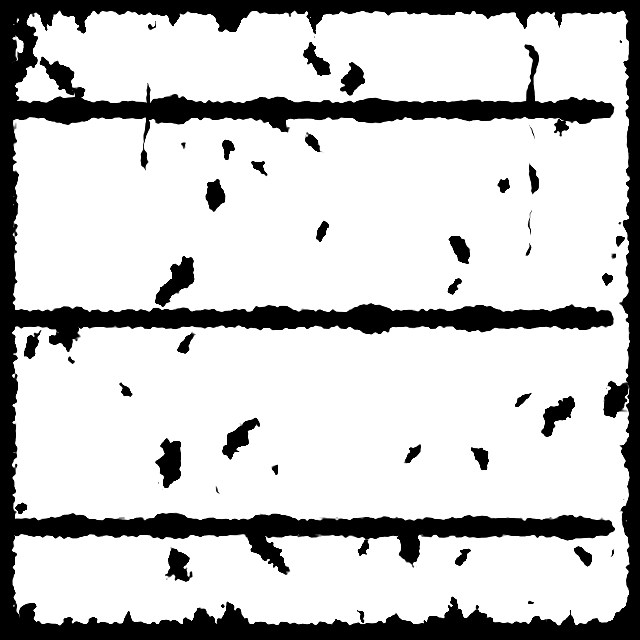
Reproduce this texture procedurally as a three.js fragment shader.

```glsl
varying vec2 vUv;

float hash(vec2 p) {
  return fract(sin(dot(p, vec2(127.1, 311.7))) * 43758.5453);
}

float noise(vec2 p) {
  vec2 i = floor(p), f = fract(p);
  f = f * f * (3.0 - 2.0 * f);
  return mix(mix(hash(i), hash(i + vec2(1.0, 0.0)), f.x),
             mix(hash(i + vec2(0.0, 1.0)), hash(i + 1.0), f.x), f.y);
}

// Distances are positive on bare paper and negative inside ink.
float frame(vec2 p) {
  vec2 q = abs(p - vec2(0.502, 0.503)) - vec2(0.479, 0.477);
  float side = floor(p.y + 0.5);
  q.y += 0.04 * pow(noise(vec2(p.x * 55.0, side * 9.0 + 3.0)), 5.0);
  q.x += 0.012 * pow(noise(vec2(p.y * 40.0, floor(p.x + 0.5) * 7.0)), 5.0);
  q += 0.012;
  return 0.012 - length(max(q, 0.0)) - min(max(q.x, q.y), 0.0);
}

float bars(vec2 p) {
  float row = clamp(floor((p.y - 0.176) / 0.326 + 0.5), 0.0, 2.0);
  vec2 v = vec2(max(p.x - 0.946, 0.0), p.y - 0.176 - 0.326 * row);
  float swell = smoothstep(0.1, 1.0, cos(6.2832 * (p.x - 0.107) / 0.159));
  float uneven = noise(vec2(p.x * 14.0, row * 5.0 + step(0.0, v.y) * 2.0));
  return length(v) - 0.0133 - 0.010 * swell * uneven;
}

float blots(vec2 p) {
  vec2 grid = vec2(13.0, 12.0);
  vec2 home = floor(p * grid);
  float d = 1.0;
  for (int j = -1; j <= 1; j++) {
    for (int i = -1; i <= 1; i++) {
      vec2 cell = home + vec2(float(i), float(j));
      vec2 jitter = vec2(hash(cell + 3.7), hash(cell + 8.3));
      vec2 v = p - (cell + 0.15 + 0.7 * jitter) / grid;
      v.x += v.y * (hash(cell + 5.1) - 0.5) * 1.4;
      float size = mix(0.005, 0.028, pow(hash(cell + 1.9), 3.0));
      float density = cell.y < 2.0 ? 0.55 : 0.33;
      if (hash(cell + 6.4) < density) {
        d = min(d, length(v * vec2(1.3, 0.8)) - size);
      }
    }
  }
  return d + 0.022 * (noise(p * 62.0) - 0.5);
}

// Two broken vertical hairlines
float cracks(vec2 p) {
  float d = 1.0;
  for (int i = 0; i < 2; i++) {
    float n = float(i);
    float wander = 0.016 * (noise(vec2(p.y * 32.0, n * 11.0)) - 0.5);
    float across = abs(p.x - 0.228 - 0.6 * n - wander);
    float along = abs(p.y - 0.80 + 0.035 * n) - 0.07 - 0.095 * n;
    float width = 0.009 * noise(vec2(p.y * 48.0, n + 4.0)) - 0.002;
    d = min(d, max(across - width, along));
  }
  return d;
}

void main() {
  vec2 p = vUv;

  // Fine grain roughens every contour
  vec2 grain = vec2(noise(p * 150.0), noise(p * 150.0 + 37.0)) - 0.5;
  vec2 rough = p + 0.009 * grain;

  float d = min(frame(rough), bars(p + 0.006 * grain));
  d = min(d, min(blots(rough), cracks(p + 0.004 * grain)));

  vec3 ink = vec3(0.0);
  vec3 paper = vec3(1.0);
  gl_FragColor = vec4(mix(ink, paper, smoothstep(-0.0008, 0.0008, d)), 1.0);
}
```
